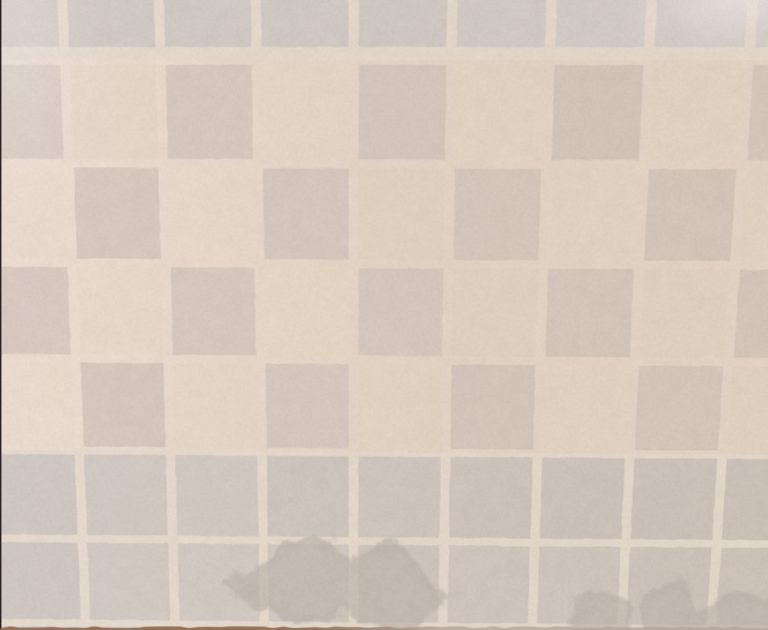
Give the GLSL for this pattern, as a WebGL 1 fragment shader.

```glsl
precision highp float;

uniform vec2 u_resolution;

float hash(vec2 p) {
  vec3 q = fract(vec3(p.xyx) * 0.1031);
  q += dot(q, q.yzx + 33.33);
  return fract((q.x + q.y) * q.z);
}

float valueNoise(vec2 p) {
  vec2 cell = floor(p);
  vec2 f = fract(p);
  f = f * f * (3.0 - 2.0 * f);
  float low = mix(hash(cell), hash(cell + vec2(1.0, 0.0)), f.x);
  float high = mix(hash(cell + vec2(0.0, 1.0)), hash(cell + 1.0), f.x);
  return mix(low, high, f.y);
}

float fbm(vec2 p) {
  float sum = 0.0;
  float weight = 0.5;
  for (int i = 0; i < 4; i++) {
    sum += weight * valueNoise(p);
    p = p * 2.03 + 17.0;
    weight *= 0.5;
  }
  return sum;
}

// Converging grid: x counts columns from the middle joint, y counts rows downward
vec2 gridCoord(vec2 p) {
  float down = p.y - 0.009 * (p.x - 0.607) * p.y;
  float column = (p.x - 0.561) / (0.1558 - 0.0141 * down);
  column -= 0.004 * column * column * (1.0 - down);
  float start = 0.0949;
  float pitch = 0.1677;
  float shrink = 0.0030;
  float root = sqrt(pitch * pitch - 4.0 * shrink * (down - start));
  return vec2(column, (pitch - root) / (2.0 * shrink));
}

// Square with separate insets for its near and far sides
float tileMask(vec2 f, vec2 nearInset, vec2 farInset, float soft) {
  vec2 a = smoothstep(nearInset - soft, nearInset + soft, f);
  vec2 b = smoothstep(farInset - soft, farInset + soft, 1.0 - f);
  return a.x * a.y * b.x * b.y;
}

float blob(vec2 p, vec2 center, vec2 radius) {
  return (length((p - center) / radius) - 1.0) * min(radius.x, radius.y);
}

float stainDistance(vec2 p) {
  float d = blob(p, vec2(0.495, 0.925), vec2(0.082, 0.068));
  d = min(d, blob(p, vec2(0.610, 0.930), vec2(0.078, 0.068)));
  d = min(d, blob(p, vec2(0.550, 0.938), vec2(0.160, 0.038)));
  d = min(d, blob(p, vec2(0.955, 0.990), vec2(0.056, 0.056)));
  d = min(d, blob(p, vec2(1.063, 0.975), vec2(0.045, 0.052)));
  d = min(d, blob(p, vec2(1.180, 0.998), vec2(0.105, 0.052)));
  return d + 0.045 * (fbm(p * 24.0) - 0.47);
}

float glare(vec2 p, vec2 center, vec2 radius) {
  vec2 q = (p - center) / radius;
  return exp(-dot(q, q));
}

void main() {
  vec2 p = gl_FragCoord.xy / u_resolution.y;
  p.y = 1.0 - p.y;
  float pixel = 1.0 / u_resolution.y;
  float across = p.x * u_resolution.y / u_resolution.x;

  // Slightly uneven printed edges
  vec2 wobble = vec2(valueNoise(p * 75.0), valueNoise(p * 75.0 + 40.0)) - 0.5;
  vec2 grid = gridCoord(p + 0.0016 * wobble);
  vec2 cell = floor(grid);
  float topBand = 1.0 - step(0.0, cell.y);
  float band = max(topBand, step(4.0, cell.y));
  float checker = 1.0 - mod(cell.x + cell.y, 2.0);

  vec2 nearInset = vec2(0.054, 0.048);
  vec2 farInset = vec2(0.050, mix(0.040, 0.120, topBand));
  float soft = max(0.013, 5.0 * pixel);
  float tile = tileMask(fract(grid), nearInset, farInset, soft);

  // Cream ground, checker squares and cooler border tiles
  vec3 ground = mix(vec3(0.910, 0.850, 0.805), vec3(0.876, 0.815, 0.755),
                    smoothstep(0.0, 0.65, across));
  ground = mix(ground, vec3(0.880, 0.842, 0.795), 0.6 * band);
  vec3 square = mix(vec3(0.832, 0.778, 0.745), vec3(0.818, 0.760, 0.715), across);
  vec3 border = mix(vec3(0.812, 0.780, 0.758), vec3(0.790, 0.748, 0.708),
                    across * smoothstep(0.0, 1.0, p.y));
  vec3 tileColor = mix(ground * vec3(0.996, 0.993, 0.984), square, checker);
  tileColor = mix(tileColor, border, band);
  tileColor += 0.014 * (hash(cell + 31.0) - 0.5);
  vec3 color = mix(ground, tileColor, tile);

  // Damp stains with a darker rim
  float stain = stainDistance(p);
  float wet = 1.0 - smoothstep(-0.006, 0.005, stain);
  float rim = wet * smoothstep(-0.025, 0.0, stain);
  vec3 damp = mix(color, vec3(0.755, 0.715, 0.680), 0.65);
  color = mix(color, damp * (0.985 - 0.015 * rim), wet);

  // Reflections along the upper corners
  float shine = 0.65 * glare(p, vec2(1.16, 0.0), vec2(0.10, 0.055));
  shine += 0.35 * glare(p, vec2(0.03, 0.06), vec2(0.09, 0.22));
  color = mix(color, vec3(0.925, 0.890, 0.890), min(shine, 1.0));

  // Paper mottling and fine grain
  color += 0.022 * (fbm(p * 55.0) - 0.47);
  color += 0.018 * (valueNoise(p * 310.0) - 0.5);

  // Dark left edge and worn brown bottom edge
  float leftEdge = 1.0 - smoothstep(0.0015, 0.0015 + pixel, p.x);
  color = mix(color, vec3(0.16, 0.13, 0.13), leftEdge);
  float fray = 0.994 + 0.003 * valueNoise(p * vec2(60.0, 1.0));
  float bottomEdge = smoothstep(fray - pixel, fray + pixel, p.y);
  float brown = 1.0 - smoothstep(0.45, 0.75, p.x);
  vec3 edgeColor = mix(vec3(0.70, 0.65, 0.61), vec3(0.50, 0.37, 0.26), brown);
  color = mix(color, edgeColor, 0.8 * bottomEdge);

  gl_FragColor = vec4(clamp(color, 0.0, 1.0), 1.0);
}
```
